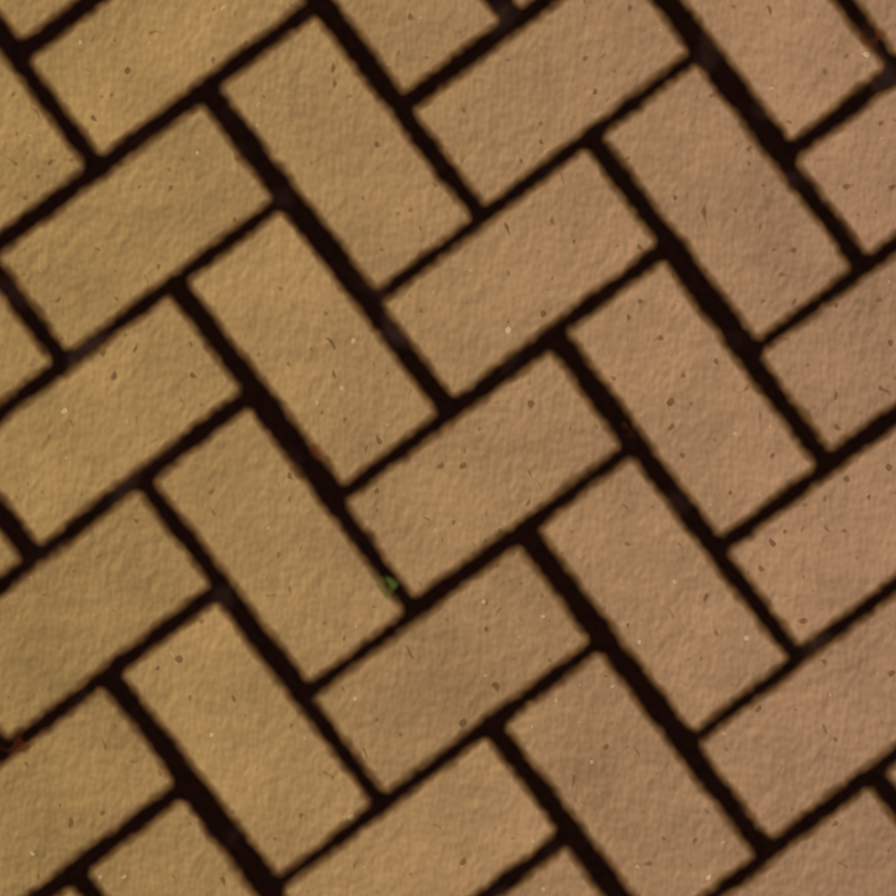
This texture is drawn by a WebGL 1 fragment shader. Its source:

```glsl
precision highp float;
// Weathered tan clay pavers laid in a tilted herringbone with dark, mossy joints.

uniform vec2 u_resolution;

#define STEP_A vec2(-0.0365, -0.2188)    // repeat along a column of pavers
#define STEP_B vec2(0.4271, -0.0560)     // repeat from column to column
#define ORIGIN vec2(0.5417, 0.4740)      // centre of one paver
#define CROSS_OFFSET vec2(0.2318, 0.0820) // from it to its crosswise partner
#define HALF_SIZE vec2(0.1413, 0.0650)
#define TILT 0.646
#define CORNER 0.006
#define JITTER 0.003
#define GRAIN 0.16
#define MOSS 0.40

const vec3 CLAY = vec3(0.615, 0.485, 0.328);
const vec3 EDGE_BROWN = vec3(0.34, 0.23, 0.12);
const vec3 JOINT_DARK = vec3(0.085, 0.035, 0.022);
const vec3 JOINT_GRIT = vec3(0.28, 0.20, 0.17);
const vec3 MOSS_GREEN = vec3(0.30, 0.36, 0.12);
const vec3 RUST = vec3(0.33, 0.14, 0.06);

// Random pair in -1..1
vec2 hash2(vec2 p) {
  vec2 q = vec2(dot(p, vec2(127.1, 311.7)), dot(p, vec2(269.5, 183.3)));
  return fract(sin(q) * 43758.55) * 2.0 - 1.0;
}

float gradientNoise(vec2 p) {
  vec2 i = floor(p), f = fract(p);
  vec2 u = f * f * f * (f * (f * 6.0 - 15.0) + 10.0);
  float a = dot(hash2(i), f);
  float b = dot(hash2(i + vec2(1.0, 0.0)), f - vec2(1.0, 0.0));
  float c = dot(hash2(i + vec2(0.0, 1.0)), f - vec2(0.0, 1.0));
  float d = dot(hash2(i + 1.0), f - 1.0);
  return mix(mix(a, b, u.x), mix(c, d, u.x), u.y);
}

float grainHeight(vec2 p) {
  return gradientNoise(p * vec2(85.0, 58.0)) + 0.6 * gradientNoise(p * vec2(170.0, 125.0) + 7.3);
}

float cross2(vec2 a, vec2 b) { return a.x * b.y - a.y * b.x; }

float roundedBox(vec2 p, vec2 halfSize, float radius) {
  vec2 q = abs(p) - halfSize + radius;
  return length(max(q, 0.0)) + min(max(q.x, q.y), 0.0) - radius;
}

// Keeps (distance, tone) of the nearest paver; kind 0 is lengthwise, 1 crosswise
void layPavers(vec2 p, float kind, inout vec2 nearest) {
  vec2 q = p - ORIGIN - kind * CROSS_OFFSET;
  vec2 home = floor(vec2(cross2(q, STEP_B), cross2(STEP_A, q)) / cross2(STEP_A, STEP_B) + 0.5);
  for (int i = -1; i <= 1; i++) {
    for (int j = -1; j <= 1; j++) {
      vec2 cell = home + vec2(float(i), float(j));
      vec2 key = cell + kind * 37.5;
      vec2 wobble = hash2(key);
      vec2 r = q - cell.x * STEP_A - cell.y * STEP_B - wobble * JITTER;
      float angle = TILT + kind * 1.5708 + wobble.x * 0.012;
      float c = cos(angle), s = sin(angle);
      r = vec2(c * r.x + s * r.y, c * r.y - s * r.x);
      float d = roundedBox(r, HALF_SIZE, CORNER);
      if (d < nearest.x) nearest = vec2(d, hash2(key + 9.2).x);
    }
  }
}

void main() {
  float side = min(u_resolution.x, u_resolution.y);
  vec2 p = gl_FragCoord.xy / side;
  float pixel = 1.0 / side;

  vec2 nearest = vec2(10.0, 0.0);
  layPavers(p, 0.0, nearest);
  layPavers(p, 1.0, nearest);

  // Worn, chipped edges
  float d = nearest.x + 0.004 * gradientNoise(p * 28.0) + 0.003 * gradientNoise(p * 80.0 + 4.1);

  // Clay face: tone per paver, mottling, side-lit grain
  float relief = grainHeight(p) - grainHeight(p + vec2(0.0025, -0.0035));
  float mottle = gradientNoise(p * 11.0) + 0.6 * gradientNoise(p * 34.0 + 2.7);
  vec3 face = CLAY * (1.0 + 0.035 * nearest.y + 0.11 * mottle + GRAIN * relief);
  face *= mix(vec3(1.0, 1.0, 0.90), vec3(1.0, 0.965, 1.05), smoothstep(0.0, 1.0, p.x));

  // Pits and pale grit
  float pits = smoothstep(0.32, 0.55, gradientNoise(p * vec2(82.0, 70.0) + 31.0));
  float specks = smoothstep(0.44, 0.62, gradientNoise(p * 75.0 + 63.0));
  face = mix(face, EDGE_BROWN, 0.55 * pits);
  face = mix(face, vec3(0.84, 0.74, 0.60), 0.6 * specks);

  // Joint: brown shoulder falling to a dark core with cool grit
  vec3 joint = mix(EDGE_BROWN, JOINT_DARK, smoothstep(0.001, 0.0085, d));
  float grit = smoothstep(0.12, 0.45, gradientNoise(p * 17.0 + 12.0));
  joint = mix(joint, JOINT_GRIT, 0.45 * grit * smoothstep(0.003, 0.008, d));
  joint *= 1.0 + 0.35 * gradientNoise(p * 95.0);
  vec3 color = mix(face, joint, smoothstep(-0.0055 - pixel, 0.0025 + pixel, d));

  // Sparse moss tufts and rust stains along the joints
  float tuft = smoothstep(MOSS, MOSS + 0.10, gradientNoise(p * 13.0 + 21.0));
  float leaf = smoothstep(-0.10, 0.20, gradientNoise(p * 70.0 + 5.0));
  float stain = smoothstep(0.36, 0.52, gradientNoise(p * 15.0 + 47.0));
  float nearJoint = smoothstep(-0.007, 0.001, d);
  color = mix(color, RUST, 0.6 * stain * leaf * nearJoint);
  color = mix(color, MOSS_GREEN, 0.9 * tuft * leaf * nearJoint);

  gl_FragColor = vec4(clamp(color, 0.0, 1.0), 1.0);
}
```
